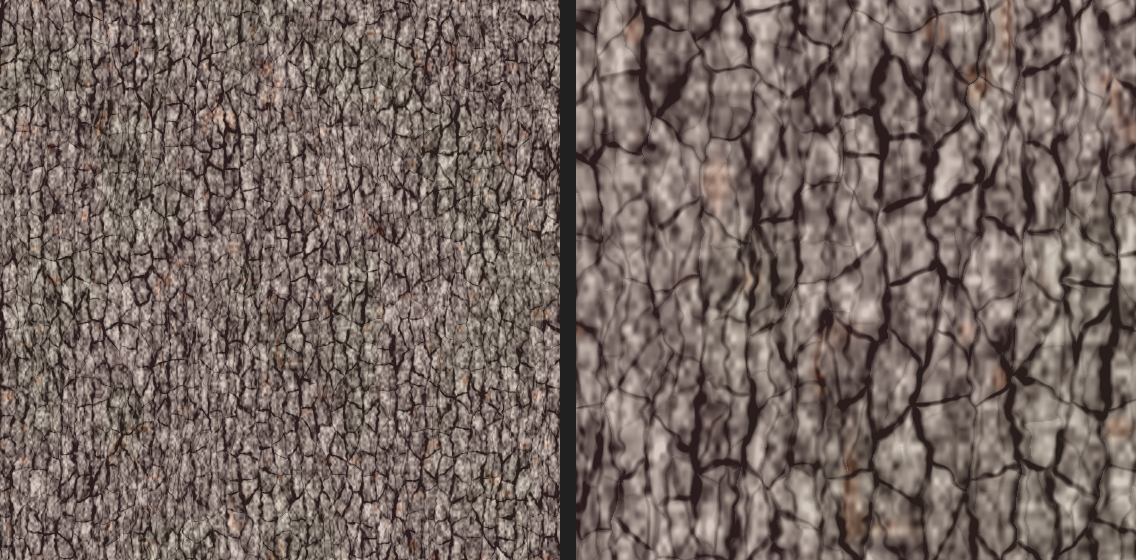
Left, the full canvas; right, a detail of the centre.
This texture is drawn by a three.js fragment shader. Its source:

```glsl
#define PLATE_GRID vec2(37.0, 26.0)
#define SLIVER_GRID vec2(66.0, 27.0)
#define COLUMN_PULL 1.6
#define CRACK_WIDTH 0.0034
#define CRACK_DEPTH 0.6
#define GRAIN 0.52
#define BASE_TONE 0.68
#define CRACK_COLOR vec3(0.165, 0.11, 0.115)
#define BARK_COLOR vec3(0.775, 0.722, 0.692)
#define RUSSET vec3(0.055, -0.005, -0.04)
#define MOSS vec3(-0.012, 0.004, -0.012)

varying vec2 vUv;

vec2 hash2(vec2 p) {
  p = vec2(dot(p, vec2(127.1, 311.7)), dot(p, vec2(269.5, 183.3)));
  return fract(sin(p) * 43758.55);
}

float noise(vec2 p) {
  vec2 cell = floor(p);
  vec2 f = fract(p);
  f = f * f * (3.0 - 2.0 * f);
  float low = mix(hash2(cell).x, hash2(cell + vec2(1.0, 0.0)).x, f.x);
  float high = mix(hash2(cell + vec2(0.0, 1.0)).x, hash2(cell + 1.0).x, f.x);
  return mix(low, high, f.y);
}

vec2 site(vec2 cell) {
  return cell + 0.5 + (hash2(cell) - 0.5) * vec2(0.5, 0.9);
}

// Cellular plates: edge distance, sideways facing, random tone, light from upper left
vec4 plates(vec2 uv, vec2 grid) {
  vec2 p = uv * grid;
  vec2 pull = vec2(COLUMN_PULL, 1.0);
  vec2 home = floor(p);
  vec2 nearest = vec2(0.0);
  float best = 100.0;
  for (int j = -1; j <= 1; j++) {
    for (int i = -1; i <= 1; i++) {
      vec2 cell = home + vec2(float(i), float(j));
      vec2 d = (site(cell) - p) * pull;
      if (dot(d, d) < best) {
        best = dot(d, d);
        nearest = cell;
      }
    }
  }
  vec2 own = (site(nearest) - p) * pull;
  float edge = 1.0;
  float sideways = 0.0;
  for (int j = -1; j <= 1; j++) {
    for (int i = -1; i <= 1; i++) {
      if (i == 0 && j == 0) continue;
      vec2 other = (site(nearest + vec2(float(i), float(j))) - p) * pull;
      vec2 normal = normalize(other - own);
      float d = dot(0.5 * (own + other), normal) / length(normal * pull * grid);
      if (d < edge) {
        edge = d;
        sideways = abs(normal.x);
      }
    }
  }
  return vec4(edge, sideways, hash2(nearest + 17.3).y, dot(own, vec2(0.5, -0.5)));
}

void main() {
  // Ragged outlines and slowly wandering columns
  vec2 uv = vUv;
  uv.x += 0.004 * sin(uv.y * 11.0 + 2.0 * sin(uv.x * 9.0));
  vec2 wobble = vec2(noise(uv * vec2(42.0, 26.0)), noise(uv * vec2(40.0, 46.0) + 31.0));
  vec2 chip = vec2(noise(uv * 140.0 + 7.0), noise(uv * 140.0 + 53.0));
  vec2 bent = uv + (wobble - 0.5) * vec2(0.010, 0.012) + (chip - 0.5) * 0.0045;

  vec4 plate = plates(bent, PLATE_GRID);
  vec4 sliver = plates(bent + 3.7, SLIVER_GRID);
  float streaky = smoothstep(0.3, 0.75, noise(uv * vec2(17.0, 8.0) + 5.0));

  // Deep cracks between plates, fine splits within them
  float openness = smoothstep(0.2, 0.8, noise(uv * vec2(42.0, 26.0) + 80.0));
  float width = CRACK_WIDTH * mix(0.75, 1.1, plate.y) * (0.6 + 0.65 * openness);
  float crack = 1.0 - smoothstep(0.1 * width, width, plate.x);
  float split = 1.0 - smoothstep(0.0002, 0.0026, sliver.x);
  float hollow = 1.0 - smoothstep(0.0, 0.010, plate.x);

  // Fibres and grains, stretched upward at the coarser scales
  float patches = noise(uv * vec2(82.0, 52.0) + 11.0) - 0.5;
  float fibres = noise(uv * vec2(180.0, 85.0) + 23.0) - 0.5;
  float specks = noise(uv * vec2(285.0, 200.0) + 47.0) - 0.5;
  float regions = noise(uv * vec2(9.0, 5.0) + 61.0) - 0.5;

  float tone = BASE_TONE + 0.17 * (plate.z - 0.5) + 0.18 * (sliver.z - 0.5);
  tone += GRAIN * (0.55 * patches + 0.95 * fibres + 1.05 * specks) + 0.07 * regions;
  tone += 0.14 * plate.w - 0.13 * hollow;
  tone -= split * mix(0.4, 1.0, sliver.y) * mix(0.13, 0.3, streaky);
  tone -= crack * CRACK_DEPTH * mix(0.4, 1.0, openness) * mix(1.0, 0.75, streaky);
  tone = clamp(tone, 0.0, 1.1);

  // Grey-brown ramp with mossy areas and a few russet flakes
  vec3 color = mix(CRACK_COLOR, BARK_COLOR, tone);
  color += vec3(0.03, 0.0, -0.015) * tone * (1.0 - tone);
  color += MOSS * smoothstep(0.4, 0.8, noise(uv * vec2(14.0, 8.0) + 90.0));
  float flake = smoothstep(0.76, 0.95, noise(uv * vec2(46.0, 34.0) + 120.0));
  color += RUSSET * flake * (1.0 - crack);
  gl_FragColor = vec4(color, 1.0);
}
```
